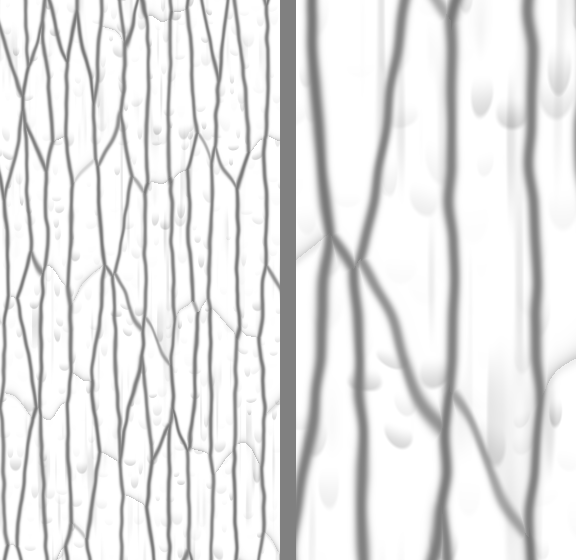
Left: the whole. Right: its middle third, enlarged.
This texture is drawn by a WebGL 2 fragment shader. Its source:

```glsl
#version 300 es
precision highp float;

uniform vec2 u_resolution;
out vec4 fragColor;

vec2 hash2(vec2 p) {
    vec3 q = fract(p.xyx * vec3(0.1031, 0.1030, 0.0973));
    q += dot(q, q.yzx + 33.33);
    return fract((q.xx + q.yz) * q.zy);
}

float noise(vec2 p) {
    vec2 i = floor(p), f = fract(p);
    f = f * f * (3.0 - 2.0 * f);
    float low = mix(hash2(i).x, hash2(i + vec2(1, 0)).x, f.x);
    float high = mix(hash2(i + vec2(0, 1)).x, hash2(i + vec2(1, 1)).x, f.x);
    return mix(low, high, f.y);
}

vec2 cellPoint(vec2 id) {
    return id + 0.5 + 0.84 * (hash2(id + 17.0) - 0.5);
}

// Darkness of the borders between stretched cells: steep ones become
// dark furrows, flat ones pale folds shaded on their upper side only.
float furrows(vec2 p, vec2 density, float width) {
    vec2 g = p * density, base = floor(g);
    vec2 nearestId = base, nearest = vec2(9.0);
    for (int y = -1; y <= 1; y++)
    for (int x = -1; x <= 1; x++) {
        vec2 id = base + vec2(x, y);
        vec2 r = cellPoint(id) - g;
        if (dot(r, r) < dot(nearest, nearest)) {
            nearest = r;
            nearestId = id;
        }
    }
    float dark = 0.0;
    for (int y = -2; y <= 2; y++)
    for (int x = -2; x <= 2; x++) {
        if (x == 0 && y == 0) continue;
        vec2 id = nearestId + vec2(x, y);
        vec2 r = cellPoint(id) - g;
        vec2 n = normalize(r - nearest);
        vec2 slope = n * density;
        float d = max(dot(0.5 * (nearest + r), n), 0.0) / length(slope);
        float steep = smoothstep(0.62, 0.96, abs(slope.x) / length(slope));
        float variety = mix(0.9, 1.0, hash2(id + nearestId).x);
        float line = steep * variety * exp(-pow(d / width, 2.3));
        float above = smoothstep(0.0, 0.5, -n.y);
        float fold = 0.42 * above * (1.0 - steep) * exp(-d / (1.1 * width));
        dark = max(dark, max(line, fold));
    }
    return dark;
}

// Faint scattered dents, crisp at the bottom and fading upward.
float dents(vec2 p, vec2 density) {
    vec2 g = p * density, base = floor(g);
    float dark = 0.0;
    for (int y = -1; y <= 1; y++)
    for (int x = -1; x <= 1; x++) {
        vec2 id = base + vec2(x, y);
        vec2 rnd = hash2(id + 71.0);
        vec2 radius = mix(vec2(0.008, 0.012), vec2(0.025, 0.038), rnd.yx);
        vec2 q = (p - cellPoint(id) / density) / radius;
        float inside = smoothstep(1.0, 0.7, length(q));
        float amount = 0.17 * pow(hash2(id + 131.0).x, 3.5);
        dark = max(dark, amount * inside * smoothstep(0.7, -0.9, q.y));
    }
    return dark;
}

// Thin upright streaks that come and go.
float streaks(vec2 p) {
    float fine = noise(p * vec2(85.0, 6.0));
    float patches = noise(p * vec2(18.0, 5.0) + 40.0);
    return 0.1 * smoothstep(0.55, 1.0, fine) * smoothstep(0.4, 0.85, patches);
}

void main() {
    vec2 p = gl_FragCoord.xy / u_resolution.x;

    // Gentle wander of the furrows, stronger bending of the flat folds
    vec2 wander = vec2(
        0.012 * (noise(p * vec2(6.0, 7.0)) - 0.5)
            + 0.006 * (noise(p * vec2(18.0, 22.0) + 9.0) - 0.5),
        0.08 * (noise(p * vec2(17.0, 6.0) + 23.0) - 0.5));
    vec2 bent = p + wander;

    float furrow = furrows(bent, vec2(11.7, 2.1), 0.0077);
    float surface = dents(p + 0.4 * wander, vec2(21.0, 17.0)) + streaks(p);

    float shade = 1.0 - 0.53 * furrow - surface * (1.0 - furrow);
    fragColor = vec4(vec3(clamp(shade, 0.0, 1.0)), 1.0);
}
```
